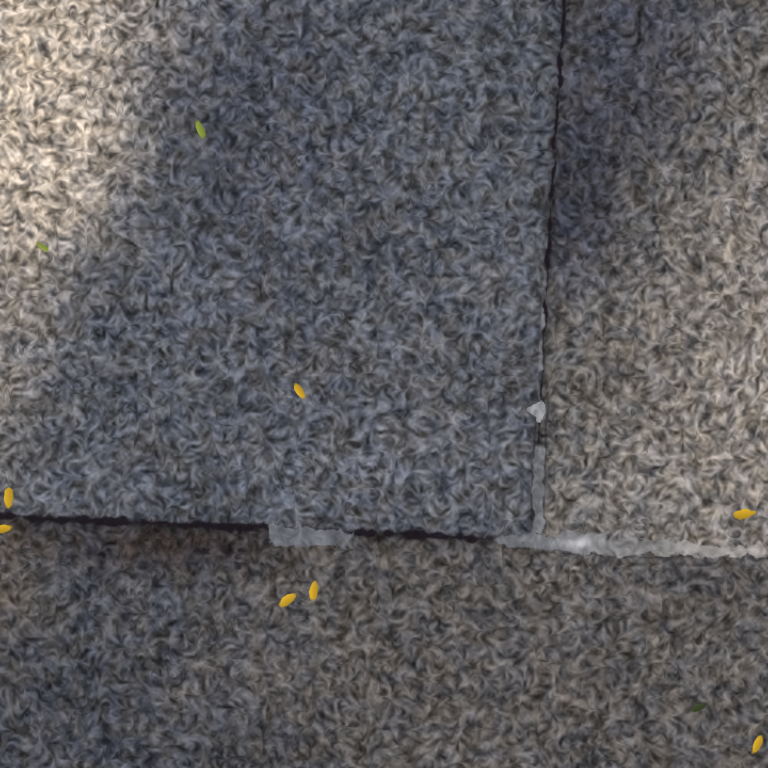
Reproduce this texture procedurally as a Shadertoy shader.

```glsl
// Weathered stone slabs with mortar-patched joints, soft shade and fallen petals.

float hash(vec2 p) {
    uvec2 u = uvec2(ivec2(p) + 4096) * uvec2(73856093u, 19349663u);
    uint h = u.x ^ u.y;
    h = (h ^ (h >> 15)) * 73244475u;
    h = (h ^ (h >> 13)) * 73244475u;
    return float((h >> 8) & 65535u) / 65535.0;
}

float noise(vec2 p) {
    vec2 i = floor(p), f = fract(p);
    f = f * f * (3.0 - 2.0 * f);
    return mix(mix(hash(i), hash(i + vec2(1, 0)), f.x),
               mix(hash(i + vec2(0, 1)), hash(i + vec2(1, 1)), f.x), f.y);
}

float fbm(vec2 p) {
    float sum = 0.0, amp = 0.5;
    for (int i = 0; i < 4; i++) {
        sum += amp * noise(p);
        p = p * 2.03 + 17.3;
        amp *= 0.5;
    }
    return sum / 0.9375;
}

// Noise smeared along a swirling flow gives short curled flecks.
float curledGrain(vec2 p) {
    float sum = 0.0;
    for (int side = -1; side <= 1; side += 2) {
        vec2 q = p;
        for (int i = 0; i < 4; i++) {
            float a = 8.0 * noise(q * 48.0 + 5.0) + 3.0 * noise(q * 13.0);
            sum += noise(q * 215.0 + 40.0);
            q += float(side) * 0.0017 * vec2(cos(a), sin(a));
        }
    }
    return sum / 8.0 - 0.5;
}

// Soft blob of influence around a centre.
float glow(vec2 p, vec2 centre, vec2 radius) {
    vec2 d = (p - centre) / radius;
    return exp(-dot(d, d));
}

float span(float x, float a, float b, float soft) {
    return smoothstep(a - soft, a + soft, x) * (1.0 - smoothstep(b - soft, b + soft, x));
}

float band(float d, float halfWidth, float px) {
    return 1.0 - smoothstep(halfWidth - px, halfWidth + px, abs(d));
}

vec3 slabTone(vec2 p, float jointY, float jointX) {
    float cloud = fbm(p * 8.0) - 0.5;
    vec3 col = vec3(0.335, 0.345, 0.375);
    col = mix(col, vec3(0.385, 0.385, 0.405), 0.5 * glow(p, vec2(0.58, 0.48), vec2(0.2)));
    col = mix(col, vec3(0.28, 0.285, 0.325), 0.5 * glow(p, vec2(0.34, 0.85), vec2(0.12, 0.25)));

    // Right slab: warm light below, blue shade above
    vec3 warm = mix(vec3(0.39, 0.38, 0.375), vec3(0.535, 0.505, 0.48),
                    glow(p, vec2(1.05, 0.52), vec2(0.24, 0.32)));
    float shade = glow(p, vec2(0.82, 1.0), vec2(0.11, 0.22)) + glow(p, vec2(0.75, 0.74), vec2(0.06, 0.13));
    warm = mix(warm, vec3(0.235, 0.24, 0.28), min(0.85 * shade, 0.85));
    col = mix(col, warm, smoothstep(-0.01, 0.01, p.x - jointX));

    // Sunlit left edge
    float edge = 0.04 + 0.21 * smoothstep(0.35, 0.95, p.y) + 0.08 * cloud;
    float sun = 1.0 - smoothstep(edge - 0.13, edge + 0.06, p.x);
    vec3 sunCol = mix(vec3(0.475, 0.455, 0.445), vec3(0.725, 0.67, 0.61),
                      glow(p, vec2(0.0, 0.88), vec2(0.2, 0.28)));
    col = mix(col, sunCol, sun);

    // Lower slab
    vec3 low = mix(vec3(0.285, 0.29, 0.315), vec3(0.35, 0.337, 0.335), smoothstep(0.05, 0.5, p.x + 0.3 * cloud));
    low = mix(low, vec3(0.40, 0.36, 0.32), 0.6 * glow(p, vec2(0.0, 0.27), vec2(0.07, 0.12)));
    low = mix(low, vec3(0.21, 0.18, 0.175), 0.75 * glow(p, vec2(0.22, 0.29), vec2(0.17, 0.035)));
    col = mix(low, col, smoothstep(-0.006, 0.006, p.y - jointY));
    return col * (1.0 + 0.22 * cloud);
}

void mainImage(out vec4 fragColor, in vec2 fragCoord) {
    vec2 p = fragCoord / iResolution.xy;
    float px = 1.0 / iResolution.y;
    float wobble = fbm(p * 38.0) - 0.5, rough = fbm(p * 75.0 + 31.0) - 0.5;
    float jointY = 0.328 - 0.046 * p.x + 0.007 * wobble;
    float jointX = 0.699 + 0.037 * pow(max((p.y - 0.31) / 0.69, 0.0), 1.38) + 0.008 * wobble;
    float dy = p.y - jointY, dx = p.x - jointX;

    // Stone with curled flecks and fine speckle
    float grain = curledGrain(p);
    vec3 col = slabTone(p, jointY, jointX);
    col *= 1.0 + 1.2 * grain + 0.26 * (noise(p * 250.0) - 0.5) + 0.25 * rough;
    col += vec3(0.03, 0.01, -0.025) * (noise(p * 60.0 + 9.0) - 0.5);

    // Open dark joints
    float above = smoothstep(-0.003, 0.003, dy);
    float crackY = band(dy, 0.0035 + 0.012 * rough, 2.0 * px) * (1.0 - smoothstep(0.62, 0.66, p.x));
    float crackX = band(dx, 0.0017 + 0.009 * rough, 1.5 * px) * above;
    col *= 1.0 - 0.3 * above * exp(-abs(dx) * 110.0);
    col *= 1.0 - 0.35 * exp(-abs(dy + 0.003) * 110.0) * (1.0 - smoothstep(0.6, 0.7, p.x));
    col = mix(col, vec3(0.11, 0.09, 0.115), 0.9 * max(crackY, crackX));

    // Pale mortar in the joints, with a dark rim
    float patchLeft = span(p.x + 0.03 * rough, 0.352, 0.46, 0.004) * band(dy + 0.008, 0.011 + 0.02 * rough, 2.0 * px);
    float taper = 0.012 * smoothstep(0.63, 0.71, p.x) * (1.0 - 0.5 * smoothstep(0.83, 0.93, p.x));
    float patchRight = span(p.x, 0.645, 1.1, 0.006) * band(dy + 0.002, taper + 0.02 * rough, 2.0 * px);
    float patchUp = span(p.y, 0.305, 0.42, 0.004) * band(dx - 0.002, 0.006 + 0.01 * rough, 1.5 * px);
    float chip = band(length((p - vec2(0.701, 0.466)) * vec2(1.0, 0.4)), 0.006 + 0.025 * rough, 1.5 * px);
    float flakes = span(p.y, 0.49, 0.65, 0.02) * band(dx + 0.003, 0.0025, 1.5 * px) * smoothstep(0.5, 0.65, noise(p * 55.0));
    float mortar = max(max(patchLeft, patchRight), max(max(patchUp, chip), 0.8 * flakes));
    float rim = span(p.x, 0.66, 1.1, 0.01) * band(dy + 0.003 + taper, 0.002 + 0.01 * rough, 2.0 * px)
              + band(abs(dx - 0.002) - 0.007, 0.0015, 1.5 * px) * span(p.y, 0.31, 0.48, 0.01);
    col = mix(col, vec3(0.17, 0.16, 0.17), 0.6 * min(rim, 1.0));
    vec3 mortarCol = mix(vec3(0.43, 0.44, 0.465), vec3(0.59, 0.57, 0.56), smoothstep(0.6, 1.0, p.x));
    mortarCol += 0.2 * glow(p, vec2(0.755, 0.294), vec2(0.025, 0.007)) + 0.1 * chip;
    col = mix(col, mortarCol * (1.0 + 0.5 * grain + 0.3 * wobble), mortar);

    // Petals: position, angle, half length; green ones first, a dull one last
    vec4 petals[10] = vec4[10](
        vec4(0.261, 0.831, 1.9, 0.011), vec4(0.055, 0.679, 2.6, 0.009),
        vec4(0.390, 0.491, 2.2, 0.010), vec4(0.011, 0.349, 1.6, 0.015),
        vec4(0.004, 0.312, 0.1, 0.012), vec4(0.966, 0.331, 0.1, 0.014),
        vec4(0.375, 0.219, 0.6, 0.013), vec4(0.409, 0.232, 1.5, 0.012),
        vec4(0.986, 0.030, 1.1, 0.011), vec4(0.908, 0.078, 0.5, 0.010));
    for (int i = 0; i < 10; i++) {
        vec4 petal = petals[i];
        vec2 d = p - petal.xy;
        float c = cos(petal.z), s = sin(petal.z);
        d = vec2(c * d.x + s * d.y, c * d.y - s * d.x) / petal.w;
        float r = length(d * vec2(1.0, 2.3)) + rough;
        float soft = 2.0 * px / petal.w;
        vec3 tint = i < 2 ? vec3(0.55, 0.61, 0.25) : i < 9 ? vec3(0.82, 0.65, 0.18) : vec3(0.24, 0.28, 0.16);
        col = mix(col, tint * (0.95 + 0.3 * d.y), 1.0 - smoothstep(1.0 - soft, 1.0 + soft, r));
    }

    fragColor = vec4(clamp(col, 0.0, 1.0), 1.0);
}
```
